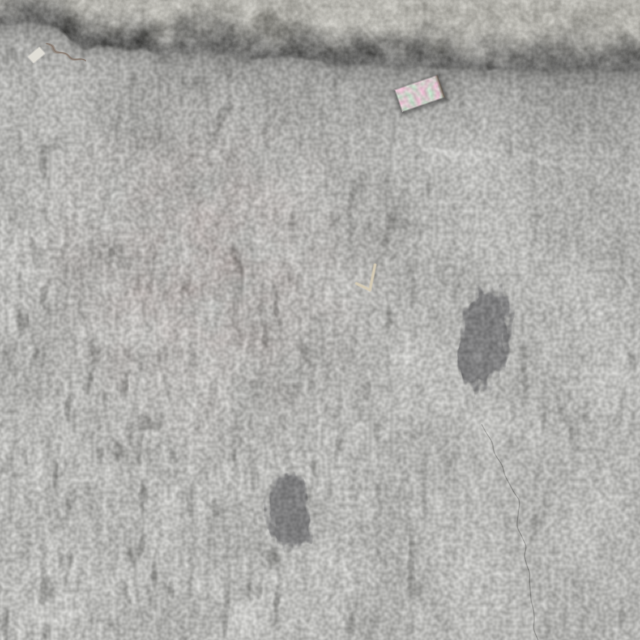
Reproduce this texture procedurally as a Shadertoy shader.

```glsl
#define CONCRETE vec3(0.715, 0.715, 0.705)
#define SHADE vec3(0.40, 0.40, 0.395)
#define STAIN vec3(0.475, 0.475, 0.48)
#define STRAW vec3(0.84, 0.80, 0.71)
#define GRAIN_SCALE 150.0
#define GRAIN_AMOUNT 0.13
#define STREAK_SCALE vec2(75.0, 17.0)
#define STREAK_AMOUNT 0.085
#define BLOTCH_AMOUNT 0.07
#define PIT_AMOUNT 0.13

vec2 gradient(vec2 cell) {
    vec3 q = fract(cell.xyx * vec3(0.1031, 0.1030, 0.0973));
    q += dot(q, q.yzx + 33.33);
    float angle = 6.2832 * fract((q.x + q.y) * q.z);
    return vec2(cos(angle), sin(angle));
}

// Gradient noise, roughly -0.7 to 0.7
float noise(vec2 p) {
    vec2 i = floor(p), f = fract(p);
    vec2 u = f * f * f * (f * (f * 6.0 - 15.0) + 10.0);
    vec2 e = vec2(1.0, 0.0);
    float low = mix(dot(gradient(i), f), dot(gradient(i + e), f - e), u.x);
    float high = mix(dot(gradient(i + e.yx), f - e.yx),
                     dot(gradient(i + e.xx), f - e.xx), u.x);
    return mix(low, high, u.y);
}

float fbm(vec2 p) {
    float sum = 0.0, weight = 1.0;
    for (int i = 0; i < 4; i++) {
        sum += weight * noise(p);
        p = mat2(1.6, 1.2, -1.2, 1.6) * p + 17.3;
        weight *= 0.55;
    }
    return sum;
}

float segment(vec2 p, vec2 a, vec2 b) {
    vec2 d = b - a;
    return length(p - a - d * clamp(dot(p - a, d) / dot(d, d), 0.0, 1.0));
}

float box(vec2 p, vec2 halfSize) {
    vec2 d = abs(p) - halfSize;
    return length(max(d, 0.0)) + min(max(d.x, d.y), 0.0);
}

vec2 turn(vec2 p, float a) {
    return mat2(cos(a), -sin(a), sin(a), cos(a)) * p;
}

// Coverage of a shape whose distance is d, with a soft edge
float cover(float d, float soft) {
    return 1.0 - smoothstep(-soft, soft, d);
}

float dampPatch(vec2 p, vec2 centre, vec2 radius, float tilt) {
    vec2 q = turn(p - centre, tilt) / radius;
    float ragged = 0.3 * fbm(p * 22.0) + 0.3 * noise(p * vec2(110.0, 35.0));
    return cover(length(q) - 1.0 + ragged, 0.13);
}

vec3 paving(vec2 p, float grain) {
    vec2 s = p + 0.004 * noise(p * 30.0);
    float streak = noise(s * STREAK_SCALE) + 0.6 * noise(s * STREAK_SCALE * 1.9 + 9.0);
    float worn = mix(1.1, 0.65, smoothstep(0.35, 0.8, p.x)) * mix(1.0, 0.6, smoothstep(0.5, 0.9, p.y));
    float pits = smoothstep(0.22, 0.6, noise(s * vec2(52.0, 19.0) + 4.0) + 0.35 * fbm(p * 7.0));
    vec3 col = CONCRETE + GRAIN_AMOUNT * grain + worn * STREAK_AMOUNT * streak;
    col += BLOTCH_AMOUNT * fbm(p * 6.0) - worn * PIT_AMOUNT * pits;

    // Faint rusty discolouration
    float rust = exp(-dot((p - vec2(0.32, 0.58)) * 5.5, (p - vec2(0.32, 0.58)) * 5.5));
    col -= rust * (0.6 + fbm(p * 14.0)) * vec3(0.015, 0.04, 0.04);

    // Pale scuffed ridge
    float ridge = abs(p.y - 0.768 + 0.09 * (p.x - 0.65) - 0.012 * noise(p * 18.0));
    float span = smoothstep(0.62, 0.67, p.x) * (1.0 - smoothstep(0.88, 0.94, p.x));
    col += 0.09 * span * cover(ridge - 0.004, 0.005) * (0.6 + noise(p * 40.0));

    // Damp patches
    float damp = max(dampPatch(p, vec2(0.755, 0.468), vec2(0.040, 0.077), -0.2),
                     dampPatch(p, vec2(0.450, 0.200), vec2(0.033, 0.057), 0.1));
    col = mix(col, STAIN + 0.09 * grain + 0.05 * streak, 0.9 * damp);

    // Hairline crack
    vec2 c = p + 0.008 * vec2(noise(p.yy * 25.0), 0.0);
    float crack = min(segment(c, vec2(0.755, 0.336), vec2(0.807, 0.22)),
                      segment(c, vec2(0.807, 0.22), vec2(0.842, -0.01)));
    return col - 0.16 * cover(crack - 0.0008, 0.0016);
}

vec3 kerb(vec2 p, float grain, float rise) {
    float lumps = fbm(p * vec2(13.0, 17.0) + 5.0);
    float face = smoothstep(0.0, 0.075, rise + 0.022 * lumps);
    vec3 col = mix(SHADE + 0.03, CONCRETE - vec3(0.0, 0.005, 0.02), face);
    float hollows = smoothstep(0.15, 0.65, fbm(p * 10.0 + 31.0));
    return col + 0.10 * lumps + 0.09 * fbm(p * 45.0) + 0.08 * grain - 0.15 * hollows;
}

void mainImage(out vec4 fragColor, in vec2 fragCoord) {
    vec2 p = fragCoord / iResolution.xy;
    float grain = noise(p * GRAIN_SCALE) + 0.6 * noise(p * GRAIN_SCALE * 0.55 + 7.0);
    vec3 col = paving(p, grain);

    // Kerb and its soft shadow
    float edge = mix(0.925, 0.893, smoothstep(0.1, 0.75, p.x)) + 0.035 * (1.0 - smoothstep(0.08, 0.14, p.x));
    float rise = p.y - edge - 0.008 * fbm(p.xx * vec2(14.0, 0.0));
    float depth = max(-rise, 0.0);
    col *= 1.0 - mix(0.10, 0.20, p.x) * exp(-depth * 11.0) - 0.15 * exp(-depth * 90.0);
    col = mix(col, kerb(p, grain, rise), cover(-rise, 0.004));

    // Discarded wrapper with faded print
    vec2 w = turn(p - vec2(0.656, 0.854), 0.33);
    col *= 1.0 - 0.35 * cover(box(w + vec2(0.0, 0.003), vec2(0.039, 0.021)), 0.006);
    vec3 print = vec3(0.83, 0.79, 0.79) + 0.22 * noise(w * 95.0) * vec3(0.6, -0.6, 0.1) + 0.1 * noise(w * 170.0);
    print = mix(print, vec3(0.42, 0.36, 0.31), smoothstep(0.029, 0.036, w.x));
    col = mix(col, print, cover(box(w, vec2(0.035, 0.018)), 0.002));

    // Straw, dry stalk and pale chip
    float straw = min(segment(p, vec2(0.586, 0.586), vec2(0.578, 0.547)),
                      segment(p, vec2(0.578, 0.547), vec2(0.557, 0.557)));
    col = mix(col, STRAW, cover(straw - 0.0022, 0.0018));
    float stalk = segment(p + 0.008 * noise(p * 50.0), vec2(0.07, 0.928), vec2(0.13, 0.903));
    col = mix(col, vec3(0.50, 0.43, 0.38), 0.8 * cover(stalk - 0.0015, 0.002));
    float chip = box(turn(p - vec2(0.057, 0.914), 0.7), vec2(0.010, 0.005));
    col = mix(col, vec3(0.88, 0.87, 0.84), cover(chip - 0.002, 0.002));

    fragColor = vec4(clamp(col, 0.0, 1.0), 1.0);
}
```
